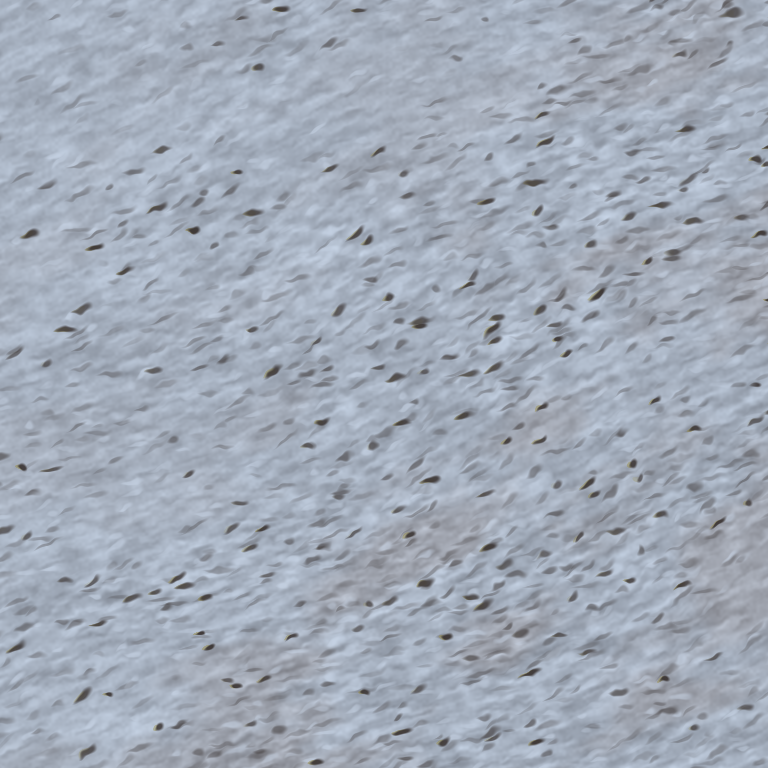
Write a three.js fragment shader that draws this texture.

```glsl
// Pale blue-grey weathered stone with slanted streaks and small dark flecks.
#define STREAK_ANGLE 0.38
#define STREAK_CONTRAST 0.27
#define PATCH_CONTRAST 0.07
#define GRAIN_CONTRAST 0.035
#define DARK_STRENGTH 0.95
#define FAINT_STRENGTH 0.36
#define PALE_STRENGTH 0.55
#define FRINGE_STRENGTH 0.45
#define STONE_COLOR vec3(0.655, 0.697, 0.757)
#define FLECK_COLOR vec3(0.23, 0.205, 0.20)
#define PALE_COLOR vec3(0.79, 0.84, 0.91)
#define FRINGE_COLOR vec3(0.60, 0.55, 0.25)

varying vec2 vUv;

float hash(vec2 p) {
  vec3 q = fract(p.xyx * 0.1031);
  q += dot(q, q.yzx + 33.33);
  return fract((q.x + q.y) * q.z);
}

float valueNoise(vec2 p) {
  vec2 cell = floor(p);
  vec2 f = fract(p);
  f = f * f * (3.0 - 2.0 * f);
  float low = mix(hash(cell), hash(cell + vec2(1.0, 0.0)), f.x);
  float high = mix(hash(cell + vec2(0.0, 1.0)), hash(cell + 1.0), f.x);
  return mix(low, high, f.y);
}

float layeredNoise(vec2 p) {
  float sum = 0.0;
  float weight = 0.5;
  for (int i = 0; i < 4; i++) {
    sum += weight * valueNoise(p);
    p = p * 2.03 + 17.3;
    weight *= 0.5;
  }
  return sum / 0.9375;
}

// Cellular scatter of tapered, tilted flecks; returns the strongest one here.
float flecks(vec2 p, vec2 cellSize, vec2 radius, float cover, float seed) {
  vec2 home = floor(p / cellSize);
  float strongest = 0.0;
  for (int j = -1; j <= 1; j++) {
    for (int i = -1; i <= 1; i++) {
      vec2 id = home + vec2(float(i), float(j));
      vec2 key = id + seed;
      vec2 jitter = vec2(hash(key + 3.7), hash(key + 41.2));
      vec2 d = p - (id + jitter) * cellSize;
      float tilt = (hash(key + 71.9) - 0.5) * 0.6;
      d.y -= d.x * tilt;
      float size = hash(key + 97.3);
      vec2 r = radius * vec2(mix(0.5, 1.3, size), mix(0.7, 1.25, hash(key + 13.1)));
      r.y *= 1.0 + 0.35 * clamp(d.x / r.x, -1.0, 1.0);
      float body = 1.0 - smoothstep(0.45, 1.25, length(d / r));
      float present = smoothstep(0.0, 0.08, cover - hash(key + 57.7));
      float strength = mix(0.4, 1.0, hash(key + 29.4));
      strongest = max(strongest, body * present * strength);
    }
  }
  return strongest;
}

void main() {
  // Axes along and across the streaks, with ragged small-scale warping.
  float c = cos(STREAK_ANGLE);
  float s = sin(STREAK_ANGLE);
  vec2 p = vec2(c * vUv.x + s * vUv.y, c * vUv.y - s * vUv.x) + 2.0;
  p.y += 0.012 * sin(p.x * 7.0 + p.y * 4.0);
  vec2 ragged = p + 0.005 * (vec2(valueNoise(vUv * 95.0), valueNoise(vUv * 95.0 + 31.0)) - 0.5);

  // Rough, warmer regions gather toward the lower right.
  float patches = layeredNoise(p * vec2(4.0, 8.0));
  float slope = smoothstep(-0.02, 0.38, vUv.x - 0.6 * vUv.y);
  float rough = clamp(0.22 + 0.4 * slope + 1.1 * (patches - 0.5), 0.04, 0.85);

  // Stone body: broad tone, fine streaks and grain.
  float streak = 0.55 * valueNoise(ragged * vec2(32.0, 115.0))
               + 0.45 * valueNoise(ragged * vec2(70.0, 190.0) + 9.0) - 0.5;
  float broad = layeredNoise(p * vec2(3.0, 9.0) + 50.0) - 0.5;
  float grain = valueNoise(vUv * 230.0) - 0.5;
  float tone = STREAK_CONTRAST * streak * mix(0.65, 1.15, rough)
             + PATCH_CONTRAST * broad + GRAIN_CONTRAST * grain;
  vec3 color = STONE_COLOR + tone * vec3(0.92, 1.0, 1.08);
  float warmth = smoothstep(0.45, 0.75, layeredNoise(p * vec2(6.0, 13.0) + 80.0));
  color -= warmth * mix(0.3, 1.0, slope) * vec3(0.035, 0.06, 0.08);

  // Pale chips and faint brown marks.
  float pale = flecks(ragged, vec2(0.036, 0.017), vec2(0.013, 0.0042), 0.2 + 0.4 * rough, 211.0);
  float faint = flecks(ragged, vec2(0.034, 0.016), vec2(0.015, 0.0036), 0.15 + 0.6 * rough, 419.0);
  color = mix(color, PALE_COLOR, PALE_STRENGTH * pale);
  color = mix(color, FLECK_COLOR, FAINT_STRENGTH * faint);

  // Dark flecks, with an ochre fringe on the left of the strongest.
  vec2 darkCell = vec2(0.046, 0.022);
  vec2 darkSize = vec2(0.0115, 0.0042);
  float darkCover = 0.06 + 0.62 * rough;
  float dark = flecks(ragged, darkCell, darkSize, darkCover, 613.0);
  float shifted = flecks(ragged + vec2(0.005, -0.001), darkCell, darkSize, darkCover, 613.0);
  float fringe = smoothstep(0.55, 0.95, shifted);
  color = mix(color, FRINGE_COLOR, FRINGE_STRENGTH * fringe);
  color = mix(color, FLECK_COLOR, DARK_STRENGTH * dark);

  gl_FragColor = vec4(clamp(color, 0.0, 1.0), 1.0);
}
```
